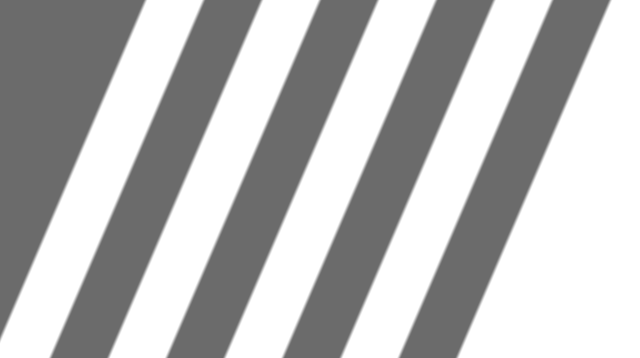
Give the GLSL for this pattern, as a Shadertoy shader.

```glsl
const vec3 GREY = vec3(0.42);
const vec3 WHITE = vec3(1.0);

// Horizontal distance from a slanted line that meets the bottom at startX
float slantedOffset(vec2 p, float startX, float slant) {
    return p.x - startX - slant * p.y;
}

// Signed distance to a limited row of evenly spaced bands
float bandRow(float x, float firstCentre, float period, float halfWidth, float count) {
    float index = clamp(round((x - firstCentre) / period), 0.0, count - 1.0);
    return abs(x - firstCentre - index * period) - halfWidth;
}

float coverage(float dist, float softness) {
    return 1.0 - smoothstep(-softness, softness, dist);
}

void mainImage(out vec4 fragColor, in vec2 fragCoord) {
    vec2 p = fragCoord / iResolution.y;

    const float slant = 0.429;
    const float startX = -0.022;
    const float period = 0.3246;
    const float bandCount = 4.0;
    float softness = max(0.0065, 0.75 / iResolution.y);

    // Solid region on the left, then the diagonal bands
    float x = slantedOffset(p, startX, slant);
    float bands = bandRow(x, 0.75 * period, period, 0.25 * period, bandCount);
    float dist = min(x, bands) * inversesqrt(1.0 + slant * slant);

    fragColor = vec4(mix(WHITE, GREY, coverage(dist, softness)), 1.0);
}
```
